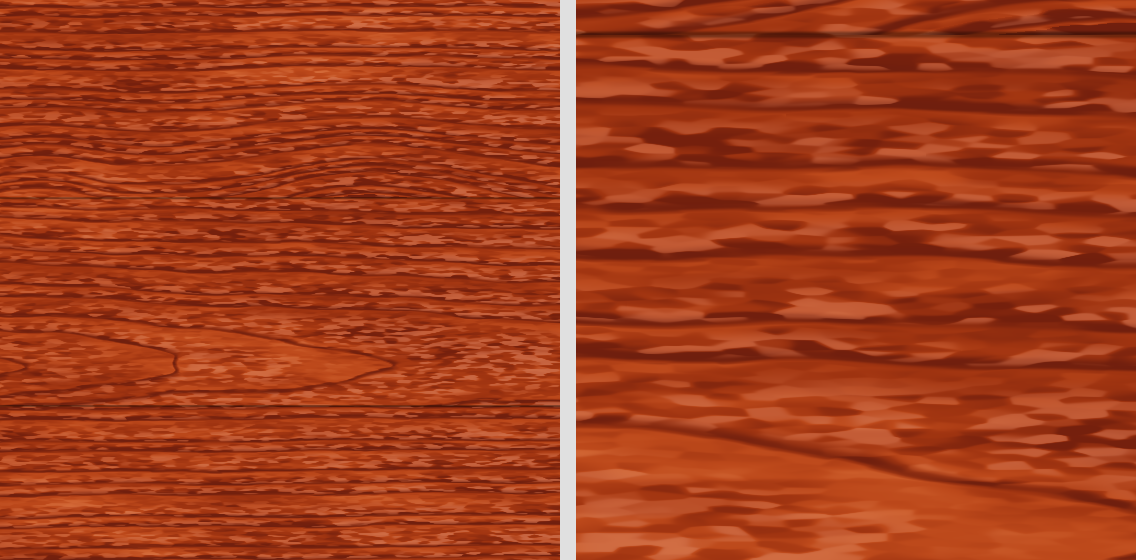
Left, the full canvas; right, a detail of the centre.
Reproduce this texture procedurally as a WebGL 1 fragment shader.

```glsl
precision highp float;
// Three red-orange varnished wood planks with horizontal grain and cathedral rings.
uniform vec2 u_resolution;

const float LOW_SEAM = 0.275;
const float HIGH_SEAM = 0.646;

vec3 hash3(vec2 p) {
  vec3 q = fract(p.xyx * vec3(0.1031, 0.1030, 0.0973));
  q += dot(q, q.yxz + 33.33);
  return fract((q.xxy + q.yzz) * q.zyx);
}

// Cellular noise: each cell's random value, blended by distance to its point.
float cellNoise(vec2 p) {
  vec2 cell = floor(p);
  float total = 0.0;
  float weights = 0.0;
  for (int j = -1; j <= 1; j++) {
    for (int i = -1; i <= 1; i++) {
      vec2 id = cell + vec2(float(i), float(j));
      vec3 rnd = hash3(id + 71.0);
      vec2 d = id + rnd.xy - p;
      float w = exp(-7.0 * dot(d, d));
      total += w * rnd.z;
      weights += w;
    }
  }
  return total / max(weights, 1e-5);
}

// Layered sines that bend the grain slowly along its length.
float sway(vec2 p, float seed) {
  return 0.50 * sin(p.x * 11.0 + p.y * 13.0 + seed)
       + 0.30 * sin(p.x * 23.0 - p.y * 19.0 + seed * 2.3)
       + 0.15 * sin(p.x * 47.0 + p.y * 31.0 + seed * 3.1);
}

float bump(float x, float center, float width) {
  float d = (x - center) / width;
  return exp(-d * d);
}

// Growth-ring number: a dark line lies at every whole value.
float straightRings(vec2 p) {
  float h = p.y + 0.0025 * sway(p, 1.0) - 0.006 * p.x;
  return h / 0.027 + 0.25 * sin(h * 95.0);
}

float tongueRings(vec2 p) {
  float h = p.y - LOW_SEAM;
  float rise = h - 0.08 + 0.009 * sway(p, 4.0) * (1.0 - 1.8 * h);
  float reach = p.x + 0.04 * sin(p.y * 55.0) + 0.018 * sin(p.y * 140.0 + p.x * 9.0);
  float s = sqrt(max(reach + 110.0 * rise * rise + 0.08, 0.01));
  return (s - 0.93) / 0.29 + 0.15 * sin(s * 9.0);
}

float archRings(vec2 p) {
  float h = p.y - HIGH_SEAM;
  float lift = 0.095 * bump(p.x, 0.66, 0.22) + 0.040 * bump(p.x, 0.06, 0.13);
  float fade = exp(-9.0 * h);
  h += 0.004 * sway(p, 7.0) * (0.5 + fade) - lift * fade;
  return h / 0.0245 + 0.30 * sin(h * 75.0);
}

float rings(vec2 p, float plank) {
  if (plank < 0.5) return straightRings(p);
  if (plank < 1.5) return tongueRings(p);
  return archRings(p);
}

vec3 woodColor(float tone) {
  vec3 umber = vec3(0.46, 0.125, 0.050);
  vec3 russet = vec3(0.63, 0.205, 0.065);
  vec3 orange = vec3(0.74, 0.285, 0.105);
  vec3 amber = vec3(0.85, 0.430, 0.220);
  vec3 c = mix(umber, russet, smoothstep(0.05, 0.42, tone));
  c = mix(c, orange, smoothstep(0.38, 0.68, tone));
  return mix(c, amber, smoothstep(0.64, 1.0, tone));
}

void main() {
  vec2 p = gl_FragCoord.xy / u_resolution;
  float plank = step(LOW_SEAM, p.y) + step(HIGH_SEAM, p.y);

  // Ragged fibres, from single pores up to broad tints.
  vec2 grainUv = p + vec2(0.0, 0.003 * sway(p, 2.0));
  float pores = cellNoise(grainUv * vec2(48.0, 250.0)) - 0.5;
  float streaks = cellNoise(grainUv * vec2(11.0, 95.0) + 17.0) - 0.5;
  float tint = cellNoise(p * vec2(3.0, 9.0) + 5.0) - 0.5;

  // Rings: signed distance to the nearest dark line, and phase between lines.
  vec2 q = p + vec2(0.0, 0.0022 * pores + 0.002 * streaks);
  float e = 0.001;
  float ring = rings(q, plank);
  vec2 slope = vec2(rings(q + vec2(e, 0.0), plank), rings(q + vec2(0.0, e), plank)) - ring;
  float phase = fract(ring);
  float side = (fract(ring + 0.5) - 0.5) * e / max(length(slope), 1e-5);
  float line = smoothstep(-0.0035, 0.0, side) * (1.0 - smoothstep(0.0005, 0.0075, side));
  line *= clamp(0.78 + 1.1 * streaks + 0.5 * tint, 0.25, 1.0);
  float porous = smoothstep(0.0, 0.12, phase) * (1.0 - smoothstep(0.35, 0.85, phase));

  // Combine the tones; porous early wood is rougher and greyer.
  float tone = 0.55 + 0.30 * tint + 0.30 * streaks;
  tone += pores * mix(0.20, 0.60, porous) - 0.05 * porous - 0.50 * line;
  vec3 color = woodColor(tone);
  float haze = porous * smoothstep(-0.05, 0.30, pores) * (0.35 + 0.35 * p.x);
  color = mix(color, vec3(0.79, 0.43, 0.31), haze);
  color = mix(color, vec3(0.39, 0.115, 0.065), 0.35 * line);

  // Joints between planks.
  float joint = min(abs(p.y - LOW_SEAM), abs(p.y - HIGH_SEAM));
  color *= 1.0 - 0.35 * (1.0 - smoothstep(0.0006, 0.0030, joint));
  gl_FragColor = vec4(color, 1.0);
}
```
